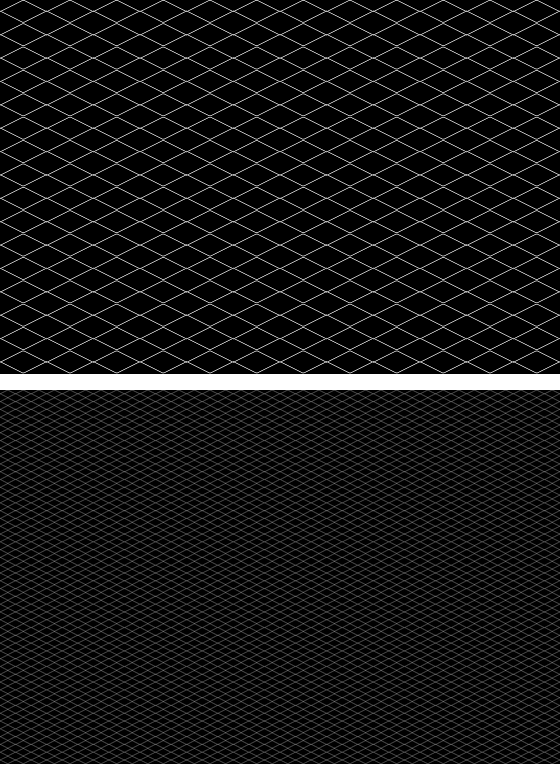
Top: one tile. Bottom: repeated 3 by 3.
This pattern is drawn by a Shadertoy shader. Its source:

```glsl
const vec2 TILES = vec2(12.0, 16.0);
const float ROWS = 32.0; // a tile is 32 line widths tall

// Share of a pixel, 'footprint' rows tall, covered by a one-row line;
// the offset wraps so lines spill smoothly into neighbouring tiles.
float lineCoverage(float offset, float footprint) {
    float d = abs(mod(offset + 0.5 * ROWS, ROWS) - 0.5 * ROWS);
    float overlap = min(0.5 * footprint + d, 0.5) + min(0.5 * footprint - d, 0.5);
    return clamp(overlap / footprint, 0.0, 1.0);
}

void mainImage(out vec4 fragColor, in vec2 fragCoord) {
    vec2 uv = fragCoord / iResolution.xy;
    vec2 cell = fract(vec2(uv.x, 1.0 - uv.y) * TILES);
    float row = cell.y * ROWS;
    float footprint = ROWS * TILES.y / iResolution.y;

    // Sloped edges, flattened at the tips
    float edge = max(abs(cell.x - 0.5) * ROWS, 0.5);

    // The diamond is one row shorter than its tile, which leaves a gap between tips
    float upper = lineCoverage(row - edge, footprint);
    float lower = lineCoverage(row - (ROWS - 1.0 - edge), footprint);

    fragColor = vec4(vec3(max(upper, lower)), 1.0);
}
```
